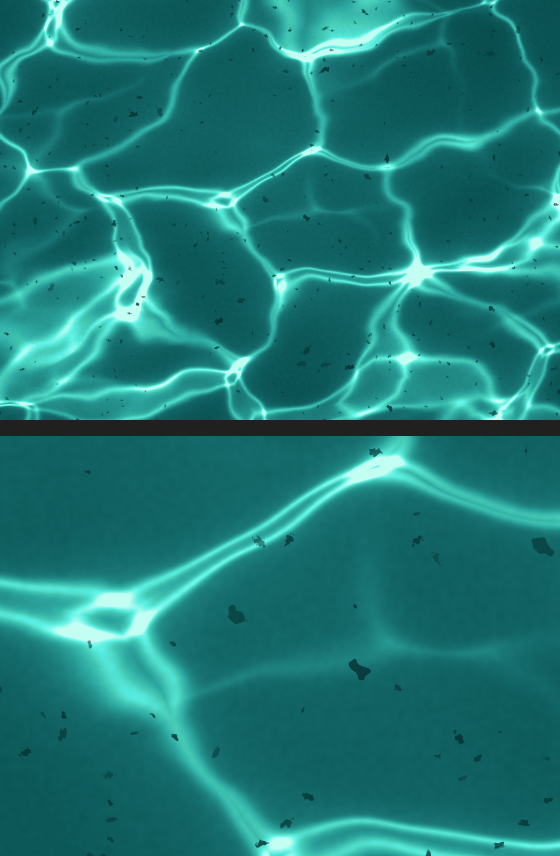
Top, the full canvas; bottom, a detail of the centre.
Write a Shadertoy shader that draws this texture.

```glsl
// Sunlight caustics rippling over the speckled floor of a teal pool.

const float WEB_SCALE = 3.1;      // light cells per canvas height
const float WEB_TILT = -0.22;     // lean of the web, radians
const vec2  WEB_STRETCH = vec2(0.84, 1.2);
const float CORE_WIDTH = 0.030;   // bright filament, in cells
const float GLOW_WIDTH = 0.085;   // soft halo, in cells
const float CORE_GAIN = 2.7;
const float GLOW_GAIN = 1.25;
const float RIBBON_GAIN = 1.25;
const float FLOOR_TONE = 0.36;
const vec3  SPECK_COLOR = vec3(0.02, 0.19, 0.20);
const vec3  TONES[7] = vec3[7](
    vec3(0.035, 0.315, 0.318), vec3(0.08, 0.42, 0.42), vec3(0.13, 0.54, 0.52),
    vec3(0.18, 0.67, 0.64), vec3(0.27, 0.79, 0.71), vec3(0.35, 0.94, 0.89),
    vec3(0.76, 1.0, 0.95));

vec2 hash2(vec2 p) {
    vec3 q = fract(p.xyx * vec3(0.1031, 0.1030, 0.0973));
    q += dot(q, q.yzx + 33.33);
    return fract((q.xx + q.yz) * q.zy);
}

float corner(vec2 cell, vec2 offset) {
    float angle = 6.2832 * hash2(cell).x;
    return dot(vec2(cos(angle), sin(angle)), offset);
}

// Gradient noise, roughly -0.7 to 0.7
float noise(vec2 p) {
    vec2 i = floor(p), f = fract(p);
    vec2 u = f * f * f * (f * (f * 6.0 - 15.0) + 10.0);
    vec2 e = vec2(1.0, 0.0);
    return mix(mix(corner(i, f), corner(i + e, f - e), u.x),
               mix(corner(i + e.yx, f - e.yx), corner(i + e.xx, f - e.xx), u.x), u.y);
}

vec2 warp(vec2 p) {
    return vec2(noise(p + 7.3), noise(p + vec2(41.7, 23.1)));
}

vec2 seed(vec2 cell) {
    return cell + 0.5 + 0.86 * (hash2(cell + 61.0) - 0.5);
}

// Cell web: x = filaments, y = halo, z = ribbon body between split filaments
vec3 web(vec2 p, float ribbon, float core) {
    vec2 home = floor(p), nearest = home;
    float best = 9.0;
    for (int k = 0; k < 9; k++) {
        vec2 cell = floor(p) + vec2(k % 3 - 1, k / 3 - 1);
        vec2 r = seed(cell) - p;
        if (dot(r, r) < best) { best = dot(r, r); nearest = cell; }
    }
    vec2 light = vec2(0.0);
    float border = 9.0;
    for (int k = 0; k < 25; k++) {
        vec2 cell = nearest + vec2(k % 5 - 2, k / 5 - 2);
        if (cell == nearest) continue;
        vec2 r = seed(cell) - p;
        float d = 0.5 * (dot(r, r) - best);
        float edge = abs(d - ribbon) / core;
        light += vec2(exp(-edge * edge), exp(-edge * core / GLOW_WIDTH));
        border = min(border, d);
    }
    float body = smoothstep(ribbon + 0.02, ribbon - 0.02, border) * smoothstep(0.0, 0.05, ribbon);
    return vec3(light, body);
}

// Ragged debris scattered in drifts
float specks(vec2 uv, float density, float share, float radius, float blur) {
    vec2 p = uv * density, cell = floor(p);
    vec2 pick = hash2(cell + 17.0), size = hash2(cell + 139.0);
    vec2 d = p - cell - 0.3 - 0.4 * hash2(cell + 83.0);
    float angle = 6.2832 * size.y;
    d = mat2(cos(angle), sin(angle), -sin(angle), cos(angle)) * d * vec2(0.75, 1.4);
    float r = radius * (0.4 + 0.8 * size.x);
    float ragged = length(d) + 1.1 * r * noise(p * 1.1 / radius);
    float drift = 0.6 + noise(uv * 4.0 + 9.0);
    return step(pick.x, share * drift) * smoothstep(blur, -blur, ragged - r) * (0.5 + 0.5 * pick.y);
}

vec3 waterColor(float tone) {
    vec3 color = TONES[0];
    for (int i = 1; i < 7; i++)
        color = mix(color, TONES[i], clamp(tone - float(i - 1), 0.0, 1.0));
    return color * (1.0 + 0.22 * min(tone, 0.0));
}

void mainImage(out vec4 fragColor, in vec2 fragCoord) {
    vec2 uv = fragCoord / iResolution.y;
    float pixel = 1.0 / iResolution.y;

    // Bend the plane so that the cell borders flow
    float c = cos(WEB_TILT), s = sin(WEB_TILT);
    vec2 p = mat2(c, s, -s, c) * uv * WEB_SCALE * WEB_STRETCH + vec2(3.4, 8.2);
    p += 0.36 * warp(p * 1.1) + 0.13 * warp(p * 2.7) + 0.03 * warp(p * 6.5);

    // Ribbons open widest near the bottom
    float low = smoothstep(0.5, 0.05, uv.y);
    float ribbon = max(0.0, 0.025 + 0.14 * noise(p * 0.9 + 5.0) + 0.05 * noise(p * 2.6)
                 + low * (0.05 + 0.15 * noise(p * 0.7 + 31.0)));
    float strength = clamp(0.78 + 0.75 * noise(p * 1.3 + 15.0), 0.3, 1.15);
    vec3 light = web(p, ribbon, CORE_WIDTH * (1.0 + 0.7 * noise(p * 1.9 + 2.0)));

    // Fainter, blurred second web
    vec3 faint = web(p * 1.15 + 0.3 * warp(p * 0.8 + 50.0) + 19.4, 0.0, 0.05);
    float veil = smoothstep(0.0, 0.4, noise(p * 0.9 + 77.0));

    float tone = FLOOR_TONE + 0.55 * noise(uv * 2.2 + 3.0) + 0.2 * noise(uv * 7.0);
    tone += strength * (CORE_GAIN * light.x + GLOW_GAIN * light.y);
    tone += RIBBON_GAIN * light.z * (0.85 + 0.5 * noise(p * 5.0));
    tone += veil * (0.7 * faint.x + 0.4 * faint.y);
    vec2 side = fragCoord / iResolution.xy - 0.5;
    tone -= 0.7 * dot(side, side);
    tone += 0.16 * noise(uv * 150.0) + 0.1 * noise(uv * 70.0);

    // Debris on the floor
    vec3 color = waterColor(tone);
    float dirt = max(specks(uv, 20.0, 0.13, 0.15, 20.0 * pixel),
                     specks(uv + 4.7, 58.0, 0.11, 0.19, 58.0 * pixel));
    fragColor = vec4(mix(color, SPECK_COLOR, 0.85 * dirt), 1.0);
}
```
